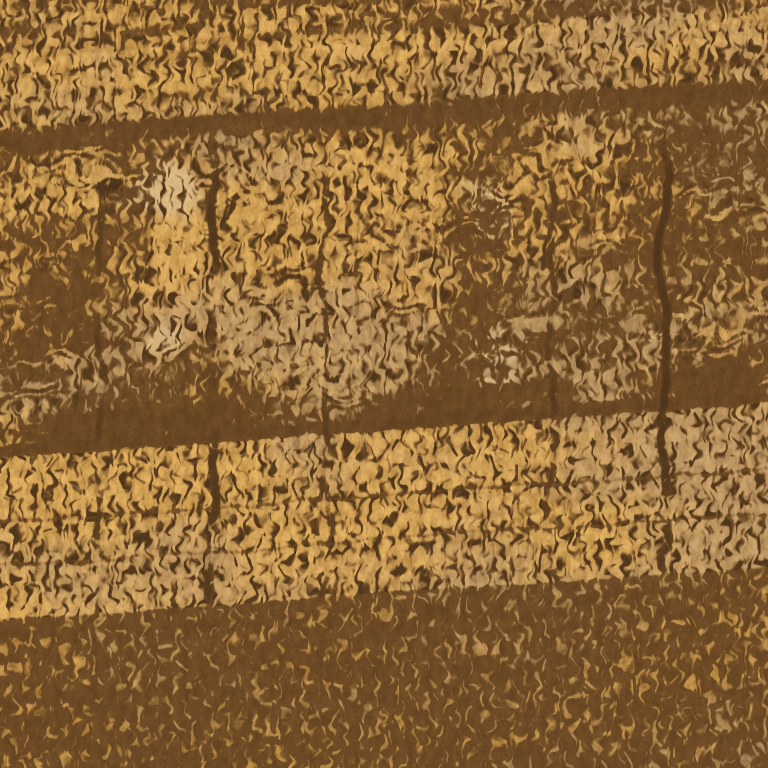
Write a Shadertoy shader that draws this texture.

```glsl
vec2 hashGradient(vec2 cell) {
    float h = fract(sin(dot(cell, vec2(127.1, 311.7))) * 43758.5453);
    return vec2(cos(6.2832 * h), sin(6.2832 * h));
}

float gradientNoise(vec2 p) {
    vec2 i = floor(p), f = fract(p);
    vec2 u = f * f * f * (f * (f * 6.0 - 15.0) + 10.0);
    vec2 e = vec2(0.0, 1.0);
    float a = dot(hashGradient(i), f);
    float b = dot(hashGradient(i + e.yx), f - e.yx);
    float c = dot(hashGradient(i + e.xy), f - e.xy);
    float d = dot(hashGradient(i + e.yy), f - e.yy);
    return mix(mix(a, b, u.x), mix(c, d, u.x), u.y);
}

float fbm(vec2 p) {
    float sum = 0.0, amplitude = 1.0;
    for (int i = 0; i < 4; i++) {
        sum += amplitude * gradientNoise(p);
        p = p * 2.03 + 17.3;
        amplitude *= 0.55;
    }
    return sum;
}

// Soft-edged interval, 1 between low and high
float band(float v, float low, float high, float soft) {
    return smoothstep(low - soft, low + soft, v)
         * (1.0 - smoothstep(high - soft, high + soft, v));
}

float blob(vec2 p, vec2 center, vec2 radius, float soft) {
    return 1.0 - smoothstep(1.0 - soft, 1.0 + soft, length((p - center) / radius));
}

vec2 warp(vec2 p, float frequency, float amount) {
    return p + amount * vec2(gradientNoise(p * frequency + 3.7),
                             gradientNoise(p * frequency + 51.2));
}

// Short crooked flecks: upright ones, turning loose and flat where asked
float fleckGrain(vec2 p, float looseness) {
    vec2 q = warp(p, 62.0, 0.012);
    float upright = gradientNoise(q * vec2(125.0, 58.0));
    float loose = gradientNoise(warp(p, 30.0, 0.03) * vec2(52.0, 88.0) + 40.0);
    float fine = gradientNoise(q * vec2(210.0, 120.0) + 9.0);
    return mix(upright, loose, looseness) + 0.35 * fine;
}

// Evenly spaced upright cracks of varying strength
float cracks(vec2 p) {
    float dark = 0.0;
    for (int i = 0; i < 6; i++) {
        float k = float(i);
        float x = 0.13 + 0.147 * k + 0.016 * fbm(vec2(k * 7.0, p.y * 9.0));
        float strength = 0.6 + 0.4 * cos((k - 1.0) * 1.5708);
        float width = 0.003 + 0.005 * strength;
        float broken = smoothstep(-0.35, 0.15, gradientNoise(vec2(k * 5.3, p.y * 14.0)));
        dark = max(dark, strength * broken * (1.0 - smoothstep(0.3 * width, width, abs(p.x - x))));
    }
    return dark;
}

// Share of gold left in each horizontal zone
float goldCover(vec2 p, float middle) {
    float patches = fbm(p * vec2(6.0, 10.0));
    float streaks = fbm(p * vec2(4.0, 38.0) + 5.0);

    float cover = 0.2 + 0.2 * streaks + 0.09 * smoothstep(0.5, 1.0, p.x);
    cover = mix(cover, 0.71 + 0.13 * streaks - 0.06 * p.x, band(p.y, 0.193, 0.405, 0.003));

    float field = 0.43 + 0.5 * patches - 0.05 * p.x;
    field = mix(field, 0.66 + 0.12 * patches, blob(p, vec2(0.42, 0.62), vec2(0.18, 0.175), 0.15));
    field = mix(field, 0.75, blob(p, vec2(0.23, 0.65), vec2(0.035, 0.12), 0.25));
    cover = mix(cover, field, middle);

    cover = mix(cover, 0.65 + 0.2 * streaks + 0.12 * patches, band(p.y, 0.83, 0.925, 0.006));
    cover = mix(cover, 0.48 + 0.4 * streaks, smoothstep(0.915, 0.935, p.y));

    // Dark seams between the zones
    float wobble = 0.006 * fbm(p * vec2(14.0, 3.0));
    float v = p.y + wobble;
    cover -= 0.6 * band(v, 0.406, 0.42, 0.004);
    cover -= 0.42 * band(v, 0.42, 0.455, 0.006) * smoothstep(-0.2, 0.2, gradientNoise(p * vec2(7.0, 2.0)) + 0.08);
    cover -= 0.42 * band(v, 0.802, 0.826, 0.006);
    cover -= 0.35 * (band(v, 0.318, 0.322, 0.003) + band(v, 0.262, 0.265, 0.003));
    return cover;
}

void mainImage(out vec4 fragColor, in vec2 fragCoord) {
    vec2 uv = fragCoord / iResolution.xy;
    vec2 p = vec2(uv.x, uv.y - 0.07 * uv.x);
    p.y += 0.004 * gradientNoise(uv * vec2(5.0, 2.0));

    float middle = band(p.y, 0.415, 0.82, 0.005);
    float aboveBase = smoothstep(0.19, 0.2, p.y);
    float crack = cracks(p) * aboveBase * (1.0 - smoothstep(0.72, 0.82, p.y));
    float hairline = aboveBase * smoothstep(0.24, 0.5, gradientNoise(warp(p, 40.0, 0.006) * vec2(100.0, 17.0)));
    float cover = goldCover(p, middle) - 0.7 * crack - 0.25 * hairline;

    float looseness = middle * smoothstep(-0.1, 0.3, gradientNoise(p * vec2(8.0, 11.0) + 20.0));
    float grain = fleckGrain(p, looseness);
    float light = smoothstep(-0.17, 0.19, grain + 0.85 * (cover - 0.5));
    float tone = fbm(p * vec2(85.0, 45.0) + 70.0);
    float weathered = smoothstep(-0.3, 0.4, fbm(p * vec2(3.0, 5.0) + 12.0) + 0.5 * uv.x - 0.25);
    float pale = middle * smoothstep(0.28, 0.5, gradientNoise(p * vec2(7.0, 9.0) + 31.0));

    // Brown ground, ochre to gold flecks, chalky worn spots
    vec3 umber = vec3(0.39, 0.26, 0.13);
    vec3 brown = vec3(0.49, 0.34, 0.17);
    vec3 ochre = mix(vec3(0.65, 0.47, 0.22), vec3(0.60, 0.46, 0.29), weathered);
    vec3 gold = mix(vec3(0.88, 0.69, 0.38), vec3(0.80, 0.64, 0.42), weathered);
    vec3 chalk = vec3(0.88, 0.76, 0.57);

    vec3 ground = mix(umber, brown, clamp(0.3 + 0.5 * tone + 0.3 * cover, 0.0, 1.0));
    ground *= 1.0 - 0.28 * smoothstep(0.1, 0.45, -grain) * smoothstep(0.25, 0.6, cover) - 0.22 * crack;
    vec3 fleck = mix(ochre, gold, clamp(1.25 * cover - 0.2 + 0.6 * tone + 0.4 * grain, 0.0, 1.0));
    fleck = mix(fleck, chalk, 0.7 * pale);

    vec3 color = mix(ground, fleck, light);
    color *= 1.0 + 0.06 * gradientNoise(uv * 190.0);
    fragColor = vec4(color, 1.0);
}
```
